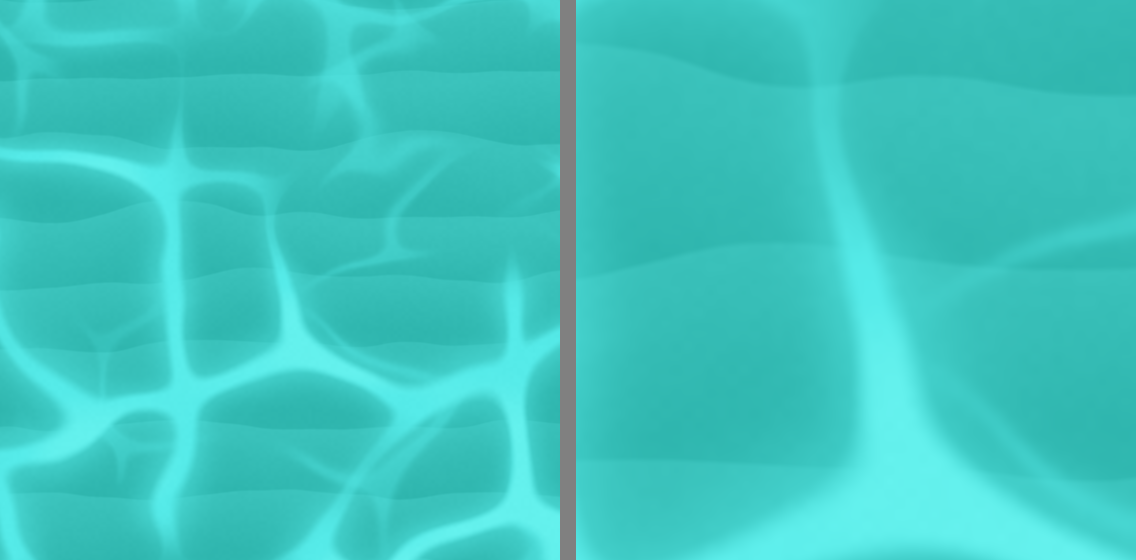
Left, the full canvas; right, a detail of the centre.
This texture is drawn by a WebGL 1 fragment shader. Its source:

```glsl
precision highp float;
uniform vec2 u_resolution;

const vec3 BAND_LIGHT = vec3(0.232, 0.762, 0.735);
const vec3 BAND_DARK = vec3(0.183, 0.712, 0.682);
const vec3 CAUSTIC = vec3(0.335, 0.920, 0.912);
const vec3 SPARKLE = vec3(0.430, 0.960, 0.940);
const float BAND_COUNT = 8.0;
const float BAND_WAVE = 0.042;
const float BAND_SOFTNESS = 0.0025;
const float VEIN_CELLS = 3.2;
const float FILAMENT_CELLS = 4.3;
const float WARP = 0.17;
const float CORNER_SHARPNESS = 16.0;
const float VEIN_THIN = 0.005;
const float VEIN_WIDE = 0.018;
const float FILAMENT_WIDTH = 0.009;
const float GRAIN = 0.008;

float hash(vec2 p) {
  return fract(sin(dot(p, vec2(127.1, 311.7))) * 43758.55);
}

vec2 hash2(vec2 p) {
  return vec2(hash(p), hash(p + 57.3));
}

float noise(vec2 p) {
  vec2 i = floor(p), f = fract(p);
  f = f * f * f * (f * (f * 6.0 - 15.0) + 10.0);
  return mix(mix(hash(i), hash(i + vec2(1.0, 0.0)), f.x),
             mix(hash(i + vec2(0.0, 1.0)), hash(i + 1.0), f.x), f.y);
}

vec2 warp(vec2 p, float seed) {
  vec2 q = p * 3.6 + seed;
  vec2 broad = vec2(noise(q), noise(q + 31.7)) - 0.5;
  vec2 fine = vec2(noise(q * 2.3 + 11.0), noise(q * 2.3 + 47.0)) - 0.5;
  return p + WARP * (broad + 0.25 * fine);
}

vec2 cellPoint(vec2 cell, float seed) {
  return cell + 0.1 + 0.8 * hash2(cell + seed);
}

// Distance to the rounded borders of a cell pattern, in canvas units
float borderDistance(vec2 p, float cells, float seed) {
  vec2 q = warp(p, seed) * cells;
  vec2 home = floor(q);
  vec2 nearest = vec2(0.0);
  float best = 100.0;
  for (int j = -1; j <= 1; j++) {
    for (int i = -1; i <= 1; i++) {
      vec2 r = cellPoint(home + vec2(float(i), float(j)), seed) - q;
      float d = dot(r, r);
      if (d < best) { best = d; nearest = r; }
    }
  }
  float sum = 0.0;
  for (int j = -2; j <= 2; j++) {
    for (int i = -2; i <= 2; i++) {
      vec2 r = cellPoint(home + vec2(float(i), float(j)), seed) - q;
      vec2 gap = r - nearest;
      if (dot(gap, gap) > 0.0001) {
        sum += exp(-CORNER_SHARPNESS * dot(0.5 * (r + nearest), normalize(gap)));
      }
    }
  }
  return max(-log(max(sum, 1e-9)) / CORNER_SHARPNESS, 0.0) / cells;
}

// Stacked wavy layers, each light at its crest and darker below
vec3 waterBands(vec2 p) {
  float depth = 0.0;
  for (int i = 0; i < 10; i++) {
    float row = BAND_COUNT + 1.0 - float(i);
    float wave = noise(vec2(p.x * 5.0 + row * 3.7, row * 9.0)) - 0.5;
    wave += 0.35 * (noise(vec2(p.x * 11.0, row * 5.0 + 40.0)) - 0.5);
    float below = row / BAND_COUNT + BAND_WAVE * wave - p.y;
    float cover = smoothstep(-BAND_SOFTNESS, BAND_SOFTNESS, below);
    depth = mix(depth, clamp(below * BAND_COUNT, 0.0, 1.0), cover);
  }
  depth += 0.5 * (noise(p * vec2(3.0, 5.0) + 80.0) - 0.5);
  return mix(BAND_LIGHT, BAND_DARK, clamp(depth, 0.0, 1.0));
}

void main() {
  vec2 p = gl_FragCoord.xy / u_resolution;
  vec3 color = waterBands(p);

  // Broad veins swell and fade along their length
  float strength = smoothstep(0.18, 0.72, noise(p * 4.2 + 5.3));
  float width = mix(VEIN_THIN, VEIN_WIDE, strength);
  float d = borderDistance(p, VEIN_CELLS, 3.0);
  float core = 1.0 - smoothstep(0.3 * width, 1.5 * width, d);
  float halo = exp(-pow(d / (2.6 * width), 2.0));
  float light = strength * (0.5 * core + 0.5 * halo);

  // Thin faint filaments cross the open water
  float e = borderDistance(p, FILAMENT_CELLS, 19.0);
  float visible = smoothstep(0.4, 0.75, noise(p * 4.5 + 23.0));
  float filament = visible * exp(-pow(e / FILAMENT_WIDTH, 2.0));
  light += 0.38 * filament * (1.0 - light);

  color = mix(color, CAUSTIC, clamp(light, 0.0, 1.0));
  float glint = smoothstep(0.72, 0.9, noise(p * 4.2 + 5.3)) * core;
  color = mix(color, SPARKLE, 0.6 * glint);

  color += GRAIN * (noise(p * 150.0) - 0.5);
  gl_FragColor = vec4(color, 1.0);
}
```
